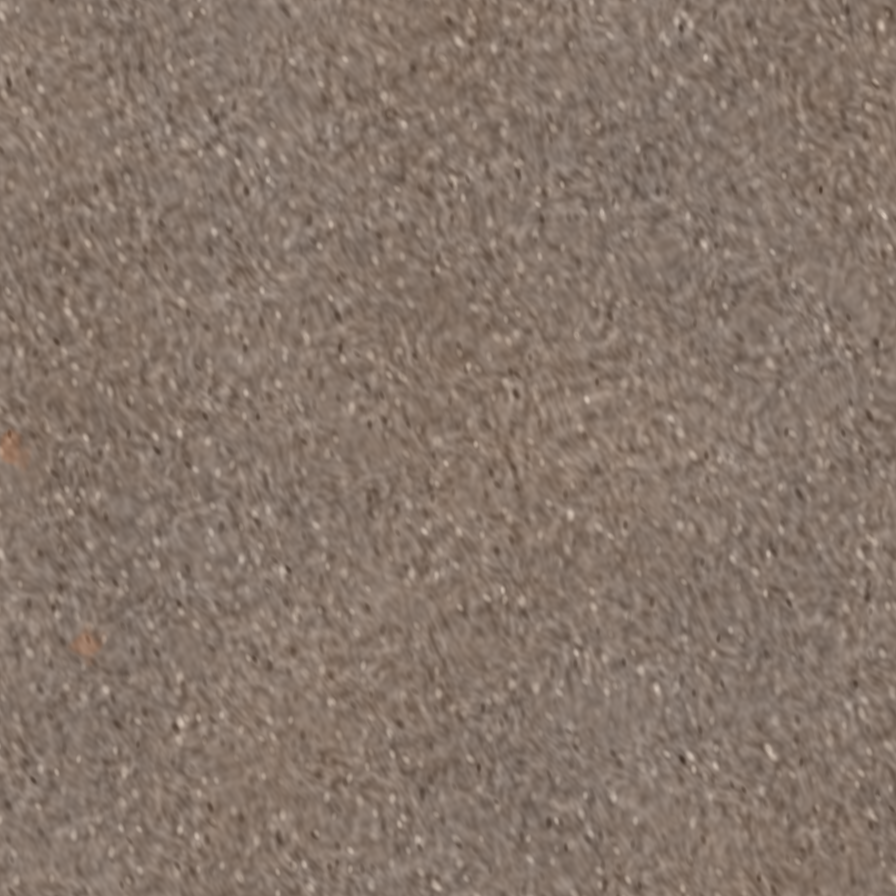
A WebGL 2 fragment shader for this texture:

```glsl
#version 300 es
precision highp float;
// Weathered fine-grained asphalt: stretched gradient noise makes the leaning
// grit, scattered soft ellipses add pale chips and dark pits, and broad noise
// varies the tint and contrast. A few faint rusty or tan stains lie on top.

uniform vec2 u_resolution;
out vec4 fragColor;

const vec3 BASE_COLOR = vec3(0.522, 0.457, 0.411);
const vec3 CHIP_TINT = vec3(1.0, 1.0, 0.96);
const vec3 WARM_SHIFT = vec3(0.014, 0.0, -0.014);
const vec3 RUST_SHIFT = vec3(0.06, -0.01, -0.05);
const vec3 TAN_SHIFT = vec3(0.13, 0.08, 0.01);

const float LEAN = 0.34;                      // grit tilt from vertical, radians
const float LEAN_SPREAD = 0.9;                // random tilt range of single grains
const vec2 GRIT_FREQ = vec2(88.0, 54.0);      // across and along the grit
const float GRIT_GAIN = 0.19;
const float MOTTLE_GAIN = 0.035;
const float CHIP_CELL = 0.0195;
const float PIT_CELL = 0.023;
const float STAIN_CELL = 0.25;
const vec2 CHIP_RADIUS = vec2(0.0042, 0.0068);
const vec2 PIT_RADIUS = vec2(0.0036, 0.0074);
const float CHIP_GAIN = 0.165;
const float PIT_GAIN = 0.12;

float hash(vec2 p) {
    return fract(sin(dot(p, vec2(127.1, 311.7))) * 43758.5453);
}

vec2 hash2(vec2 p) {
    return vec2(hash(p), hash(p + vec2(37.2, 17.9)));
}

// Unit gradient at a lattice corner, projected on the offset from it
float cornerSlope(vec2 corner, vec2 offset) {
    float a = 6.28319 * hash(corner);
    return dot(vec2(cos(a), sin(a)), offset);
}

float gradientNoise(vec2 p) {
    vec2 i = floor(p), f = fract(p);
    vec2 s = f * f * f * (f * (f * 6.0 - 15.0) + 10.0);
    vec2 e = vec2(1.0, 0.0);
    float low = mix(cornerSlope(i, f), cornerSlope(i + e, f - e), s.x);
    float high = mix(cornerSlope(i + e.yx, f - e.yx), cornerSlope(i + 1.0, f - 1.0), s.x);
    return mix(low, high, s.y);
}

// Coordinates across (x) and along (y) an axis leaning left of vertical
vec2 leaned(vec2 p, float angle) {
    float c = cos(angle), s = sin(angle);
    return vec2(c * p.x + s * p.y, c * p.y - s * p.x);
}

// Soft leaning ellipses, one candidate in each jittered cell
float scatterGrains(vec2 p, float cell, vec2 radius, float share, float seed) {
    vec2 home = floor(p / cell);
    float sum = 0.0;
    for (int y = -1; y <= 1; y++) {
        for (int x = -1; x <= 1; x++) {
            vec2 id = home + vec2(x, y);
            vec2 center = (id + hash2(id + seed)) * cell;
            vec2 trait = hash2(id + seed + 71.3);
            float present = step(hash(id + seed + 23.7), share);
            float angle = LEAN + LEAN_SPREAD * (trait.x - 0.5);
            vec2 size = radius * mix(0.7, 1.2, trait.y);
            float r = length(leaned(p - center, angle) / size);
            float strength = mix(0.3, 1.0, hash(id + seed + 5.1));
            sum += present * strength * (1.0 - smoothstep(0.2, 1.3, r));
        }
    }
    return min(sum, 1.1);
}

// Rare ragged stains, rust or tan
vec3 stains(vec2 p) {
    vec2 home = floor(p / STAIN_CELL);
    float ragged = 0.8 * gradientNoise(p * 55.0);
    vec3 shift = vec3(0.0);
    for (int y = -1; y <= 1; y++) {
        for (int x = -1; x <= 1; x++) {
            vec2 id = home + vec2(x, y);
            vec2 center = (id + hash2(id + 9.4)) * STAIN_CELL;
            float kind = hash(id + 61.8);
            float radius = mix(0.014, 0.028, hash(id + 33.1));
            float cover = 1.0 - smoothstep(0.3, 1.2, length(p - center) / radius + ragged);
            vec3 tint = kind < 0.07 ? TAN_SHIFT : RUST_SHIFT;
            shift += tint * cover * step(kind, 0.25);
        }
    }
    return shift;
}

void main() {
    vec2 p = gl_FragCoord.xy / min(u_resolution.x, u_resolution.y);

    // Gentle warp bends the grit so its direction wanders
    vec2 bend = vec2(gradientNoise(p * 13.0), gradientNoise(p * 13.0 + 40.0));
    vec2 q = leaned(p + 0.013 * bend, LEAN);

    // Grit in two sizes, with patches of stronger and weaker relief
    float grit = 0.7 * gradientNoise(q * GRIT_FREQ)
               + 0.5 * gradientNoise(leaned(q, 0.2) * GRIT_FREQ * 1.75 + 19.0);
    float relief = 1.0 + 0.7 * gradientNoise(p * 17.0 + 7.0);
    float mottle = gradientNoise(p * 5.0 + 3.0) + 0.8 * gradientNoise(p * 23.0 + 11.0);
    float tone = GRIT_GAIN * relief * grit + MOTTLE_GAIN * mottle;

    // Pale chips and dark pits
    float chips = scatterGrains(p, CHIP_CELL, CHIP_RADIUS, 0.5, 2.0);
    float pits = scatterGrains(p, PIT_CELL, PIT_RADIUS, 0.5, 90.0);

    float warmth = gradientNoise(p * 3.0 + 51.0) + 0.8 * gradientNoise(p * 31.0 + 5.0);
    vec3 color = BASE_COLOR + tone + WARM_SHIFT * warmth;
    color += CHIP_GAIN * chips * relief * CHIP_TINT - PIT_GAIN * pits * relief;
    color += stains(p);
    fragColor = vec4(clamp(color, 0.0, 1.0), 1.0);
}
```
